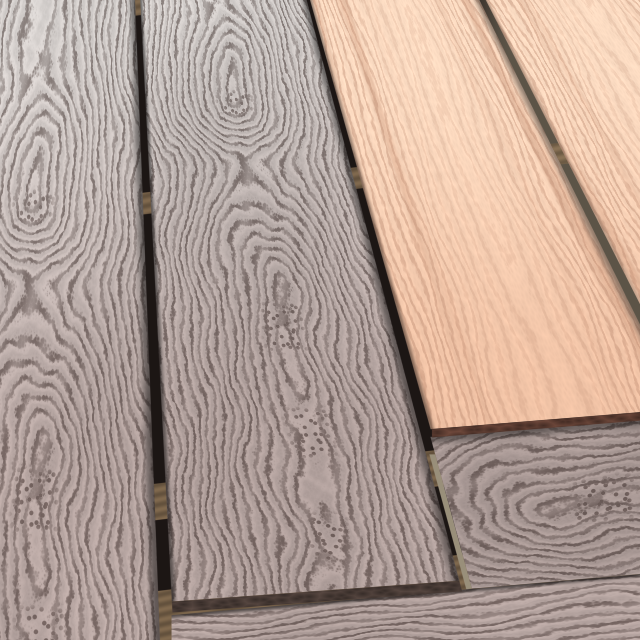
Give the GLSL for this texture, as a three.js fragment shader.

```glsl
// Composite deck boards in perspective: embossed grey planks, tan planks, dark gaps.
// Each plank maps to (across, along) coordinates; its grain is the set of contour
// lines of a cathedral-shaped field, roughened by layered sines and cellular noise.

varying vec2 vUv;

float edge(float d) { return smoothstep(-0.0012, 0.0012, d); }

float span(float x, float low, float high) { return edge(x - low) * edge(high - x); }

vec2 hash2(vec2 c) {
  return fract(sin(vec2(dot(c, vec2(127.1, 311.7)), dot(c, vec2(269.5, 183.3)))) * 4375.85);
}

// Distance to the nearest scattered point
float cells(vec2 q) {
  vec2 base = floor(q);
  float nearest = 2.0;
  for (int j = -1; j <= 1; j++)
    for (int i = -1; i <= 1; i++) {
      vec2 c = base + vec2(float(i), float(j));
      nearest = min(nearest, length(c + hash2(c) - q));
    }
  return nearest;
}

float ripple(vec2 q) {
  return sin(q.x + 1.6 * sin(q.y * 0.7)) + 0.5 * sin(q.y * 1.9 - q.x * 1.3)
       + 0.3 * sin(q.x * 3.1 + q.y * 2.3);
}

// Ring radius: knots sit where the depth is zero, arches nest where it grows
float ringRadius(vec2 st) {
  float heart = 0.48 + 0.08 * smoothstep(0.1, 0.7, st.y) + 0.012 * sin(st.y * 31.0);
  float depth = 0.28 * smoothstep(0.14, 0.26, st.y) * (1.0 - smoothstep(0.25, 0.49, st.y))
              + 0.18 * (1.0 - smoothstep(0.0, 0.12, st.y))
              + 0.05 * smoothstep(0.56, 0.66, st.y);
  return length(vec2(st.x - heart + 0.012 * ripple(st * vec2(9.0, 22.0)), depth));
}

float ringPhase(vec2 st, float radius) {
  return 30.0 * radius * radius / (radius + 0.05)
       + 0.3 * ripple(st * vec2(14.0, 26.0)) + 0.09 * ripple(st * vec2(60.0, 150.0));
}

float groove(float phase, float rough) {
  return 1.0 - smoothstep(0.06, 0.28, abs(fract(phase) - 0.5) + 0.2 * (rough - 0.4));
}

// Darkened, rounded long sides
float roundOver(float s, float low) {
  return mix(low, 1.0, smoothstep(0.0, 0.025, s) * smoothstep(0.0, 0.05, 1.0 - s));
}

vec3 greyPlank(vec2 st, vec2 p) {
  float radius = ringRadius(st);
  float phase = ringPhase(st, radius);
  float rough = cells(st * vec2(90.0, 200.0));
  vec3 col = mix(vec3(0.81, 0.795, 0.785), vec3(0.69, 0.625, 0.61),
                 smoothstep(-0.1, 0.8, p.y + 0.15 * p.x));
  col *= 1.0 + 0.025 * ripple(p * vec2(9.0, 5.0)) + 0.06 * (rough - 0.45);
  float dark = groove(phase, rough) * (0.75 + 0.25 * sin(st.y * 47.0 + st.x * 60.0));
  // Short pits in the smooth heartwood
  float pits = 1.0 - smoothstep(0.16, 0.32, cells(st * vec2(30.0, 85.0)));
  pits *= (1.0 - smoothstep(0.05, 0.13, radius)) * smoothstep(-0.2, 0.5, sin(st.y * 38.0 + 1.0));
  col *= 1.0 + 0.07 * groove(phase + 0.3, rough);
  return mix(col, col * vec3(0.57, 0.53, 0.52), max(dark * 0.8, pits * 0.85));
}

vec3 tanPlank(vec2 st, vec2 p) {
  float phase = ringPhase(st, ringRadius(st));
  float rough = cells(st * vec2(80.0, 170.0));
  vec3 col = mix(vec3(0.99, 0.865, 0.765), vec3(0.95, 0.77, 0.655), smoothstep(0.05, 0.65, p.y));
  float sides = smoothstep(0.12, 0.38, abs(st.x - 0.52));
  float streak = smoothstep(0.1, 1.4, ripple(vec2(st.x * 34.0, st.y * 5.0)));
  col = mix(col, vec3(0.82, 0.63, 0.52), 0.5 * streak * sides);
  col *= 1.0 + 0.018 * sin(phase * 3.1) + 0.04 * (rough - 0.45);
  return mix(col, vec3(0.72, 0.52, 0.42), groove(phase, rough) * (0.16 + 0.22 * sides));
}

void main() {
  // y runs down from the far edge toward the viewer
  vec2 p = vec2(vUv.x, 1.0 - vUv.y);
  float x = p.x, y = p.y;

  // Gaps with the supporting joists below
  float slope = y + 0.12 * x;
  float joist = span(slope, 0.02, 0.05) + span(slope, 0.328, 0.362)
              + span(slope, 0.785, 0.842) + edge(slope - 0.953);
  vec3 gap = mix(vec3(0.11, 0.085, 0.08), vec3(0.36, 0.33, 0.28), smoothstep(0.7, 0.8, x) * edge(0.6 - y));
  vec3 timber = vec3(0.56, 0.46, 0.34) * (0.9 + 0.12 * sin(y * 400.0 + x * 90.0));
  vec3 col = mix(gap, timber, joist * 0.85);

  // Front edges of the planks
  float tanEnd = 0.6705 - 0.081 * (x - 0.675);
  float greyEnd = 0.940 - 0.0725 * (x - 0.27);
  float frontTop = 0.961 - 0.0877 * (x - 0.27);

  // Two tan planks
  float l = 0.759 + 0.507 * y, r = 1.04 + 0.75 * y;
  float s = (x - l) / (r - l);
  col = mix(col, tanPlank(vec2(s, y * 0.6 + 0.62), p) * roundOver(s, 0.8), span(x, l, r));
  l = 0.4844 + 0.281 * y; r = 0.749 + 0.495 * y;
  s = (x - l) / (r - l);
  float tanWidth = span(x, l, r);
  col = mix(col, tanPlank(vec2(s, y * 0.5 + 0.42), p) * roundOver(s, 0.6), tanWidth * edge(tanEnd - y));

  // Two long grey planks
  l = 0.219 + 0.0527 * y; r = 0.479 + 0.263 * y;
  s = (x - l) / (r - l);
  float greyWidth = span(x, l, r);
  col = mix(col, greyPlank(vec2(s, y), p) * roundOver(s, 0.5), greyWidth * edge(greyEnd - y));
  l = -0.065 - 0.121 * y; r = 0.211 + 0.039 * y;
  s = (x - l) / (r - l);
  col = mix(col, greyPlank(vec2(s, y * 0.763 - 0.0855), p) * roundOver(s, 0.5), span(x, l, r));

  // Riser under the tan plank, with its pale cut side
  l = 0.68 + 0.273 * (y - 0.71);
  float riser = edge(y - tanEnd - 0.012) * edge(frontTop - y);
  col = mix(col, vec3(0.60, 0.56, 0.48), riser * span(x, l - 0.009, l) * edge(y - 0.71));
  s = (y - tanEnd) / (frontTop - tanEnd);
  vec3 face = greyPlank(vec2(0.2 + 0.65 * s, 0.3 + 0.8 * (x - 0.68)), p);
  col = mix(col, face * 0.93 * mix(0.6, 1.0, smoothstep(0.05, 0.12, s)), riser * edge(x - l));

  // Front border plank
  s = (y - frontTop) / 0.24;
  face = greyPlank(vec2(s * 0.65, x * 0.5 + 0.5), p);
  face *= mix(0.45, 1.0, smoothstep(0.0, 0.035, s));
  col = mix(col, face, edge(y - frontTop) * edge(x - 0.268));

  // Dark cut ends
  vec3 cut = vec3(0.27, 0.22, 0.20) * (0.8 + 0.5 * cells(p * vec2(50.0, 120.0)));
  col = mix(col, cut, greyWidth * span(y, greyEnd, greyEnd + 0.017));
  col = mix(col, cut * vec3(1.25, 1.0, 0.9), edge(x - 0.675) * span(y, tanEnd, tanEnd + 0.013));

  gl_FragColor = vec4(col, 1.0);
}
```
